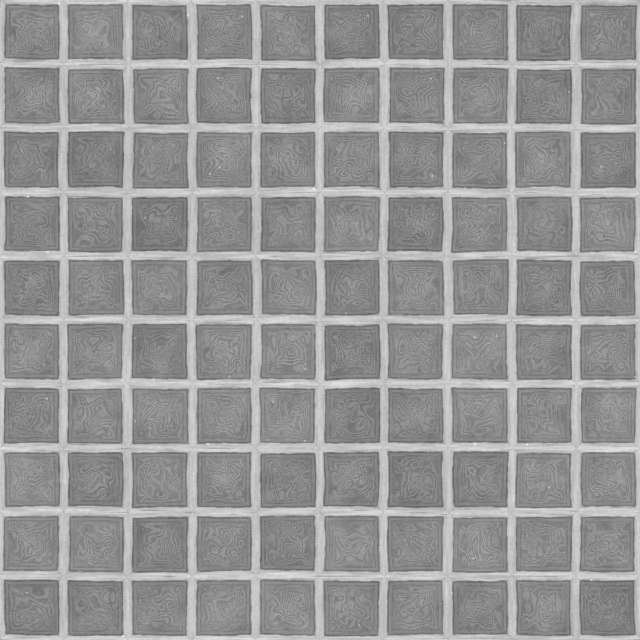
Give the GLSL for this texture, as a WebGL 1 fragment shader.

```glsl
precision highp float;
// A 10 by 10 grid of grey, brushed square tiles set in pale fibrous grout.
// Each tile bends concentric square contours with seeded noise into a relief;
// all noise that crosses cells wraps, so the whole canvas tiles.
uniform vec2 u_resolution;

const float REPEATS = 10.0;
const float TAU = 6.2831853;
const float HALF_TILE = 0.428;

float hash(vec2 p) {
  vec3 a = fract(p.xyx * 0.1031);
  a += dot(a, a.yzx + 33.33);
  return fract((a.x + a.y) * a.z);
}

// Value noise that repeats after "period" lattice steps.
float noise(vec2 p, vec2 period) {
  vec2 i = floor(p), f = p - i;
  f = f * f * (3.0 - 2.0 * f);
  vec2 a = mod(i, period), b = mod(i + 1.0, period);
  return mix(mix(hash(a), hash(vec2(b.x, a.y)), f.x),
             mix(hash(vec2(a.x, b.y)), hash(b), f.x), f.y);
}

// Signed noise over the grid; "scale" times REPEATS must be whole.
float gridNoise(vec2 p, vec2 scale) {
  return noise(p * scale, scale * REPEATS) - 0.5;
}

// Signed noise private to one tile.
float tileNoise(vec2 p, vec2 seed) {
  return noise(p + seed, vec2(997.0)) - 0.5;
}

float squareDistance(vec2 p) {
  return max(abs(p.x), abs(p.y));
}

mat2 rotation(float angle) {
  float c = cos(angle), s = sin(angle);
  return mat2(c, s, -s, c);
}

// Brushed relief: square ridges at the rim, swirling strokes in the centre.
float tileRelief(vec2 local, vec2 seed, float turn) {
  float centre = 1.0 - smoothstep(0.22, 0.37, squareDistance(local));
  vec2 q = rotation(turn * TAU) * local * vec2(1.0, 1.0);
  vec2 bend = vec2(tileNoise(q * 5.0, seed), tileNoise(q * 5.0, seed + 31.0));
  vec2 swirled = local + bend * (0.36 * centre + 0.015);
  float stroke = tileNoise((q + bend * 0.25) * vec2(4.0, 9.0), seed + 67.0);
  float contour = squareDistance(swirled) * 13.5 + stroke * 2.6 * centre;
  float strength = 0.55 + 0.9 * (tileNoise(local * 7.0, seed + 93.0) + 0.5);
  float broad = sin(contour * TAU);
  float fine = sin(contour * TAU * 3.0 + 1.0);
  return (broad * mix(0.026, 0.037, centre) + fine * 0.014) * strength;
}

float tileTone(vec2 local, vec2 cell) {
  vec2 seed = floor(vec2(hash(cell + 3.0), hash(cell + 19.0)) * 800.0);
  float d = squareDistance(local);
  float tone = 0.518 + 0.045 * (hash(cell + 41.0) - 0.5);
  tone += 0.025 * (1.0 - smoothstep(0.1, 0.36, d));
  tone -= 0.065 * smoothstep(HALF_TILE - 0.055, HALF_TILE, d);
  tone += 0.05 * tileNoise(local * 4.0, seed + 11.0);
  return tone + tileRelief(local, seed, hash(cell + 57.0));
}

// Grout fibres run along each joint and meet on the diagonals.
float groutTone(vec2 p, vec2 local) {
  float across = smoothstep(-0.025, 0.025, abs(local.y) - abs(local.x));
  float upright = gridNoise(p, vec2(44.0, 4.0)) + 0.6 * gridNoise(p, vec2(24.0, 2.0));
  float level = gridNoise(p, vec2(3.0, 44.0)) + 0.6 * gridNoise(p, vec2(2.0, 24.0));
  float tone = mix(0.745 + 0.07 * upright, 0.76 + 0.12 * level, across);
  float crease = smoothstep(0.3, 0.48, gridNoise(p + 0.37, vec2(3.0, 36.0)));
  tone -= 0.10 * crease * across;
  tone -= 0.035 * (1.0 - smoothstep(0.0, 0.02, abs(abs(local.x) - abs(local.y))));
  return tone + 0.05 * smoothstep(HALF_TILE, 0.48, squareDistance(local)) - 0.025;
}

// Sparse pale chips scattered over a fine wrapped lattice.
float chips(vec2 p) {
  vec2 q = p * 6.0;
  vec2 id = mod(floor(q), REPEATS * 6.0);
  vec2 centre = 0.3 + 0.4 * vec2(hash(id + 5.0), hash(id + 83.0));
  float spot = 1.0 - smoothstep(0.04, 0.16, length(fract(q) - centre));
  return spot * step(0.988, hash(id + 131.0));
}

void main() {
  vec2 p = gl_FragCoord.xy / u_resolution * REPEATS;
  float pixel = REPEATS / min(u_resolution.x, u_resolution.y);

  // Hand-cut wobble of the joints and a small shift of each tile.
  vec2 wobble = vec2(gridNoise(p, vec2(2.0)), gridNoise(p + 0.43, vec2(2.0)));
  vec2 bent = p + 0.03 * wobble;
  vec2 cell = mod(floor(bent), REPEATS);
  vec2 local = fract(bent) - 0.5;
  vec2 shift = (vec2(hash(cell + 7.0), hash(cell + 29.0)) - 0.5) * 0.024;
  vec2 tilePos = local - shift;

  // Tile mask with slightly frayed edges and softened corners.
  vec2 outside = abs(tilePos) - HALF_TILE + 0.025;
  float edge = length(max(outside, 0.0)) + min(max(outside.x, outside.y), 0.0) - 0.025;
  edge += 0.014 * gridNoise(p, vec2(12.0));
  float soft = max(0.014, pixel * 0.75);
  float grout = smoothstep(-soft, soft, edge);

  float tone = mix(tileTone(tilePos, cell), groutTone(p, local), grout);
  tone += 0.03 * gridNoise(p, vec2(0.5)) + 0.03 * gridNoise(p, vec2(6.0));
  tone += 0.055 * gridNoise(p, vec2(40.0)) + 0.16 * chips(p);
  gl_FragColor = vec4(vec3(clamp(tone, 0.0, 1.0)), 1.0);
}
```
